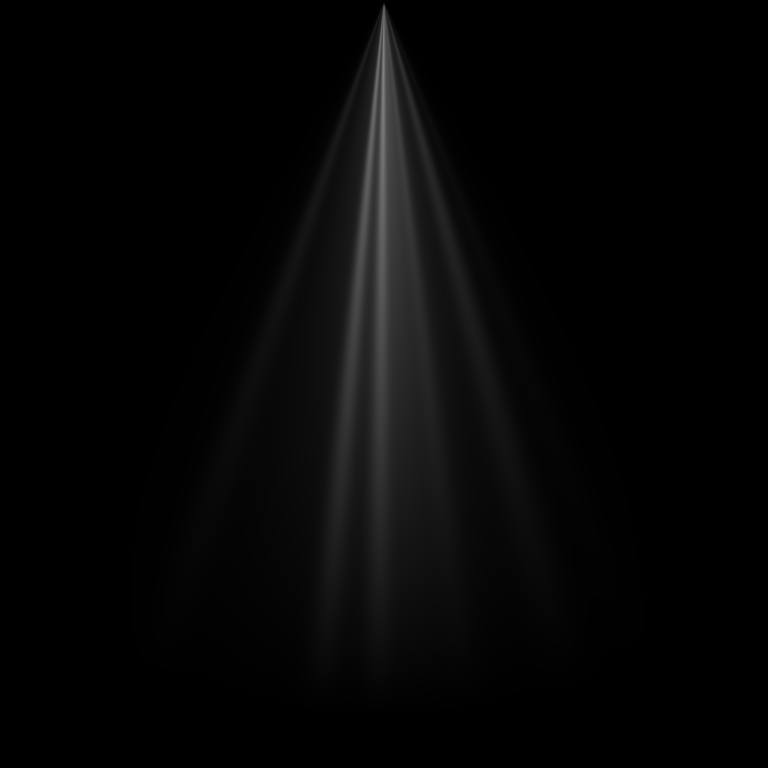
Write a WebGL 2 fragment shader that draws this background.

```glsl
#version 300 es
precision highp float;
// Soft grey light rays fanning down from a point at the top of a black field.

uniform vec2 u_resolution;
out vec4 fragColor;

float bell(float x, float width) {
    return exp(-x * x / (width * width));
}

void main() {
    vec2 uv = gl_FragCoord.xy / u_resolution;
    vec2 fromLamp = vec2(uv.x - 0.5, 0.998 - uv.y);
    float depth = max(fromLamp.y, 0.0005);
    float slope = fromLamp.x / depth;
    float pixelSlope = 0.6 / (u_resolution.y * depth);

    // Each ray: slope, width, strength
    vec3 rays[6] = vec3[6](
        vec3(-0.345, 0.040, 0.08),
        vec3(-0.091, 0.025, 0.30),
        vec3(-0.009, 0.022, 0.26),
        vec3( 0.117, 0.025, 0.09),
        vec3( 0.273, 0.040, 0.13),
        vec3( 0.388, 0.035, 0.03)
    );

    // Wide cone with a brighter core
    float light = 0.18 * bell(slope, 0.28) + 0.16 * bell(slope - 0.03, 0.09);

    // Rays, softened where they are thinner than a pixel
    for (int i = 0; i < 6; i++) {
        float width = length(vec2(rays[i].y, pixelSlope));
        light += rays[i].z * bell(slope - rays[i].x, width) * rays[i].y / width;
    }

    // Fade with distance and at the tip
    light *= smoothstep(0.0, 0.006, fromLamp.y);
    light *= max(1.0 - length(fromLamp) / 0.93, 0.0);

    fragColor = vec4(vec3(light), 1.0);
}
```
